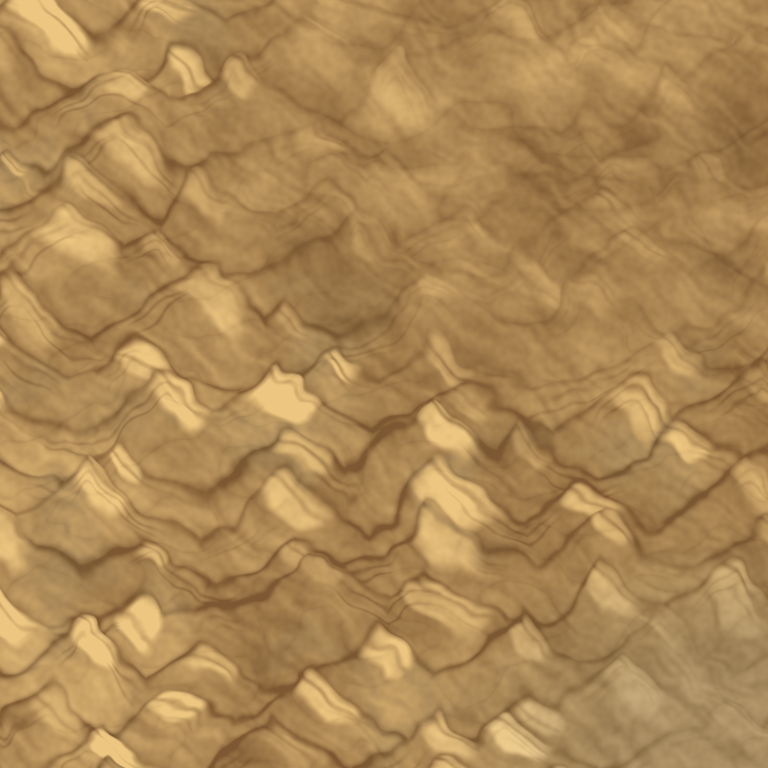
This texture is drawn by a Shadertoy shader. Its source:

```glsl
// Golden, painterly mountain ridges overlapping like scales, dissolving into brown haze.

const vec3 SHADOW_BROWN = vec3(0.49, 0.345, 0.195);
const vec3 SUNLIT_GOLD = vec3(0.91, 0.76, 0.49);
const vec3 GREY_MIST = vec3(0.64, 0.545, 0.385);
const vec2 FALL_LINE = vec2(0.77, -0.64);
const float ROW_STEP = 0.064;
const float PEAK_STEP = 0.2;
const int ROWS = 22;

vec2 hash2(vec2 p) {
    vec3 q = fract(p.xyx * vec3(0.1031, 0.1030, 0.0973));
    q += dot(q, q.yzx + 33.33);
    return fract((q.xx + q.yz) * q.zy);
}

float cornerSlope(vec2 cell, vec2 offset) {
    float angle = 6.2832 * hash2(cell).x;
    return dot(vec2(cos(angle), sin(angle)), offset);
}

float gradientNoise(vec2 p) {
    vec2 i = floor(p), f = fract(p);
    vec2 u = f * f * f * (f * (f * 6.0 - 15.0) + 10.0);
    vec2 e = vec2(1.0, 0.0);
    float low = mix(cornerSlope(i, f), cornerSlope(i + e, f - e), u.x);
    float high = mix(cornerSlope(i + e.yx, f - e.yx), cornerSlope(i + 1.0, f - 1.0), u.x);
    return mix(low, high, u.y);
}

float fbm(vec2 p) {
    float sum = 0.0, gain = 0.6;
    for (int i = 0; i < 4; i++) {
        sum += gain * gradientNoise(p);
        p = p * 2.03 + 17.3;
        gain *= 0.45;
    }
    return sum;
}

vec2 warp(vec2 p, float scale, float amount) {
    return p + amount * vec2(gradientNoise(p * scale + 40.0), gradientNoise(p * scale + 73.0));
}

// Coordinates along and across the direction in which the slopes fall.
vec2 slopeSpace(vec2 p) {
    return vec2(dot(p, FALL_LINE), dot(p, vec2(-FALL_LINE.y, FALL_LINE.x)));
}

// Thin creases along the zero lines of a noise field.
float creases(vec2 p, float width) {
    return exp(-abs(gradientNoise(p)) / width);
}

float band(float x, float center, float width) {
    float d = (x - center) / width;
    return exp(-d * d);
}

// Sunlit slab below a summit, split by a dark crack.
float sunlitFacet(vec2 q, float size, float seed) {
    vec2 s = slopeSpace(q - size * vec2(0.016, -0.046)) / size;
    vec2 extent = mix(vec2(0.036, 0.02), vec2(0.056, 0.031), seed);
    float slab = 1.0 - smoothstep(0.5, 1.25, length(pow(abs(s / extent), vec2(1.5))));
    return slab * (1.0 - 0.7 * band(s.y, 0.02 * (seed - 0.3), 0.004));
}

// Returns the depth below the ridge line (x) and the tone of the slope (y).
vec2 mountainRow(vec2 p, float row) {
    float shift = hash2(vec2(row, 91.0)).x;
    float column = floor(p.x / PEAK_STEP + shift);
    float ridge = -9.0, toneSum = 0.0, weightSum = 0.0;
    for (int k = -2; k <= 2; k++) {
        vec2 id = vec2(column + float(k) + 50.0, row + 7.0);
        vec2 jitter = hash2(id), look = hash2(id + 131.0);
        float size = mix(0.6, 1.15, look.x);
        vec2 summit = vec2((column + float(k) + 0.5 - shift + 0.6 * (jitter.x - 0.5)) * PEAK_STEP,
                           1.16 - row * ROW_STEP + 0.06 * (jitter.y - 0.5));
        vec2 q = p - summit;
        float run = sqrt(q.x * q.x + 0.00004) / size;
        float height = summit.y - size * 0.15 * (1.0 - exp(-run / 0.125));
        float sunSide = smoothstep(-0.025, 0.025, q.x) * exp(-abs(q.y) * 9.0);
        float tone = 0.33 + 0.2 * (look.y - 0.5) + 0.14 * sunSide;
        tone += mix(0.25, 0.68, look.y) * sunlitFacet(q, size, jitter.y);
        // Soft weights keep neighbouring slopes free of seams.
        float weight = exp(110.0 * (height - summit.y));
        toneSum += weight * tone;
        weightSum += weight;
        ridge = max(ridge, height);
    }
    return vec2(ridge - p.y, toneSum / weightSum);
}

// One where ridges are crisp, near zero in the upper right and lower right haze.
float ridgeClarity(vec2 p) {
    float upper = 1.0 - smoothstep(0.25, 0.58, length((p - vec2(0.78, 0.9)) * vec2(0.85, 1.0)));
    float lower = 1.0 - smoothstep(0.1, 0.36, length(p - vec2(0.98, 0.03)));
    return 1.0 - 0.72 * max(upper, lower);
}

void mainImage(out vec4 fragColor, in vec2 fragCoord) {
    vec2 p = fragCoord / iResolution.y;
    vec2 bent = warp(warp(p, 8.0, 0.03), 29.0, 0.013);
    float clarity = ridgeClarity(warp(p, 4.0, 0.12));

    // Paint the rows from the far top to the near bottom, with strata under each ridge.
    float tone = 0.4;
    for (int i = 0; i < ROWS; i++) {
        float row = float(i);
        vec2 slope = mountainRow(bent, row);
        float vary = gradientNoise(p * 12.0 + row * 3.7);
        float outline = band(slope.x, 0.002, 0.0065 + 0.004 * vary) * (1.0 + 0.9 * vary);
        float strata = band(slope.x, 0.021 + 0.012 * vary, 0.0035)
                     + band(slope.x, 0.037 - 0.014 * vary, 0.003);
        strata *= smoothstep(-0.1, 0.3, gradientNoise(p * 9.0 - row * 5.3));
        float shade = exp(-max(slope.x, 0.0) / 0.014) * smoothstep(-0.002, 0.002, slope.x);
        float face = mix(0.36, slope.y, clarity);
        tone = mix(tone, face, smoothstep(-0.003, 0.003, slope.x));
        tone -= clarity * (0.3 * outline + 0.12 * shade + 0.2 * strata);
    }

    // Slanted brush streaks, creases, soft clouds and fine grain.
    vec2 s = slopeSpace(bent);
    tone += 0.2 * gradientNoise(s * vec2(15.0, 66.0)) + 0.36 * fbm(p * 5.0);
    tone -= 0.1 * clarity * creases(bent * vec2(9.0, 17.0) + 5.0, 0.05) - 0.02;
    tone += 0.08 * gradientNoise(bent * vec2(38.0, 55.0)) + 0.08 * gradientNoise(p * 100.0);

    // Haze with drifting wisps, faint folds and a dark cloud.
    vec2 drift = warp(warp(p, 5.0, 0.1), 14.0, 0.03);
    float haze = 0.6 * fbm(drift * vec2(4.0, 8.0)) - 0.2 * creases(drift * vec2(5.0, 8.0), 0.06);
    tone += (1.0 - clarity) * haze;
    vec2 cloud = p - vec2(0.95, 0.84);
    tone -= 0.28 * exp(-dot(cloud, cloud) / 0.009);
    tone += 0.12 * smoothstep(0.5, 0.0, p.x) + 0.065;

    // Golden ramp with cool mist in the lower right and in scattered hollows.
    vec3 color = mix(SHADOW_BROWN, SUNLIT_GOLD, clamp(tone, 0.0, 1.05));
    float corner = 1.0 - smoothstep(0.1, 0.4, length((p - vec2(1.0, 0.03)) * vec2(0.8, 1.2)));
    float hollows = 0.4 * smoothstep(0.0, 0.3, fbm(p * 6.0 + 9.0)) * clarity * smoothstep(0.7, 0.4, tone);
    color = mix(color, GREY_MIST + 0.38 * (tone - 0.42), max(0.75 * corner, hollows));
    fragColor = vec4(color, 1.0);
}
```
